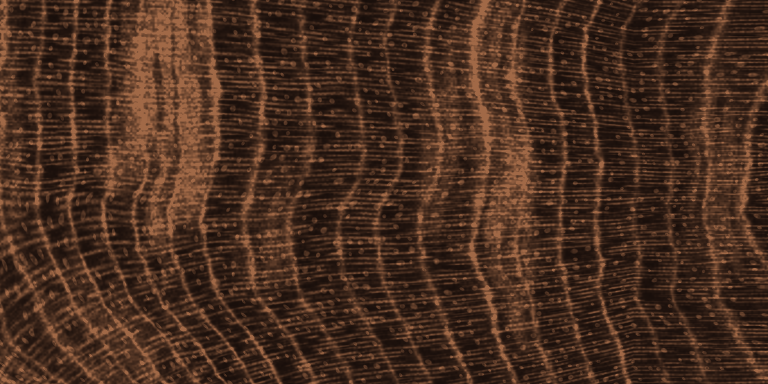
Reproduce this texture procedurally as a Shadertoy shader.

```glsl
// Dark wood end grain: wavy growth rings crossed by fine rays, pores and pale patches.

const vec3 DARK_WOOD = vec3(0.075, 0.042, 0.032);
const vec3 PALE_WOOD = vec3(0.66, 0.43, 0.29);
const vec2 PITH = vec2(2.05, 0.54);

// Pale patches: centre and radii, then strength
const int PATCHES = 8;
const vec4 PATCH_SHAPE[PATCHES] = vec4[PATCHES](
    vec4(0.44, 0.74, 0.17, 0.44), vec4(1.28, 0.78, 0.11, 0.36),
    vec4(1.34, 0.38, 0.08, 0.36), vec4(1.14, 0.58, 0.08, 0.30),
    vec4(0.15, 0.06, 0.42, 0.30), vec4(0.00, 0.75, 0.07, 0.50),
    vec4(1.87, 0.50, 0.09, 0.48), vec4(0.70, 0.42, 0.09, 0.25));
const float PATCH_STRENGTH[PATCHES] = float[PATCHES](
    1.0, 0.6, 0.55, 0.4, 0.4, 0.5, 0.4, 0.45);

float hash(vec2 p) {
    vec3 q = fract(p.xyx * 0.1031);
    q += dot(q, q.yzx + 33.33);
    return fract((q.x + q.y) * q.z);
}

float noise(vec2 p) {
    vec2 i = floor(p), f = fract(p);
    f = f * f * (3.0 - 2.0 * f);
    return mix(mix(hash(i), hash(i + vec2(1, 0)), f.x),
               mix(hash(i + vec2(0, 1)), hash(i + vec2(1, 1)), f.x), f.y);
}

float fbm(vec2 p) {
    float sum = 0.0, amp = 0.5;
    for (int i = 0; i < 4; i++) {
        sum += amp * noise(p);
        p = p * 2.1 + 17.3;
        amp *= 0.5;
    }
    return sum / 0.9375;
}

// x grows across the rings, y runs along them
vec2 grainCoords(vec2 p) {
    vec2 d = vec2(PITH.x - p.x, p.y - PITH.y);
    float lower = max(0.5 - p.y, 0.0);
    float left = 1.0 - smoothstep(0.1, 1.1, p.x);
    float squash = mix(0.48, 0.8, smoothstep(0.0, 1.0, d.x));
    float across = length(d * vec2(1.0, squash)) + 1.2 * left * lower * lower;
    across += 0.10 * (noise(p * vec2(1.3, 3.2)) - 0.5);
    across += 0.035 * (noise(p * vec2(3.0, 9.0) + 7.0) - 0.5);
    across += 0.010 * (noise(p * 38.0) - 0.5);
    float fan = max(1.0 - p.x, 0.0);
    float along = d.y / pow(max(d.x, 0.4), 0.25) + 0.5 * lower * fan * fan;
    return vec2(across, along);
}

// Sharp pale line with a soft glow on one side
float growthRing(vec2 grain, float density) {
    float u = grain.x * density + 0.7 * noise(vec2(grain.x * 6.0, 3.0));
    float offset = fract(u) - 0.5;
    float line = exp(-offset * offset / 0.006);
    float glow = 0.35 * exp(-5.0 * max(offset, 0.0)) * smoothstep(-0.12, 0.05, offset);
    float strength = mix(0.55, 1.1, hash(vec2(floor(u), 5.0)));
    float breakup = 0.5 + 0.8 * noise(grain * vec2(70.0, 45.0));
    return strength * breakup * (line + glow);
}

// Broken thin lines running across the rings
float rays(vec2 grain, float density) {
    float drift = 1.5 * noise(grain * vec2(6.0, 8.0));
    float line = 0.5 + 0.5 * sin(6.28318 * (grain.y * density + drift));
    float streak = noise(grain * vec2(24.0, density * 1.7));
    return line * smoothstep(0.1, 0.9, streak) + 0.25 * streak;
}

// One jittered dot in some of the cells
float pores(vec2 grain, float density) {
    vec2 cell = floor(grain * density);
    vec2 jitter = vec2(hash(cell + 3.1), hash(cell + 8.7));
    float size = mix(0.16, 0.3, hash(cell + 21.0));
    float dist = length(fract(grain * density) - mix(vec2(0.3), vec2(0.7), jitter));
    float present = step(0.4, hash(cell + 40.0));
    return present * (1.0 - smoothstep(size * 0.6, size * 1.25, dist));
}

float palePatches(vec2 p) {
    float ragged = 0.9 * (fbm(p * vec2(14.0, 9.0)) - 0.5);
    float sum = 0.0;
    for (int i = 0; i < PATCHES; i++) {
        vec4 shape = PATCH_SHAPE[i];
        float dist = length((p - shape.xy) / shape.zw) + ragged;
        sum += PATCH_STRENGTH[i] * (1.0 - smoothstep(0.45, 1.1, dist));
    }
    return min(sum, 1.0);
}

void mainImage(out vec4 fragColor, in vec2 fragCoord) {
    vec2 p = fragCoord / iResolution.y;
    vec2 grain = grainCoords(p);

    // Dark ground with rays, pores and rings
    float mottle = mix(0.6, 1.3, fbm(p * 5.0 + 30.0));
    float tone = 0.04 + 0.42 * mottle * rays(grain, 80.0);
    tone += 0.32 * pores(grain, 34.0);
    tone += 0.48 * growthRing(grain, 9.5);

    // Pale patches carry narrow bands and short dark gaps
    float bands = smoothstep(0.25, 0.65, noise(grain * vec2(42.0, 5.0)));
    float gaps = mix(0.7, 1.0, noise(grain * vec2(60.0, 75.0)));
    tone += palePatches(p) * gaps * (0.22 + 0.5 * bands);

    // Fine speckle
    tone *= 0.62 + 0.76 * noise(p * 170.0);
    fragColor = vec4(mix(DARK_WOOD, PALE_WOOD, clamp(tone, 0.0, 0.95)), 1.0);
}
```
